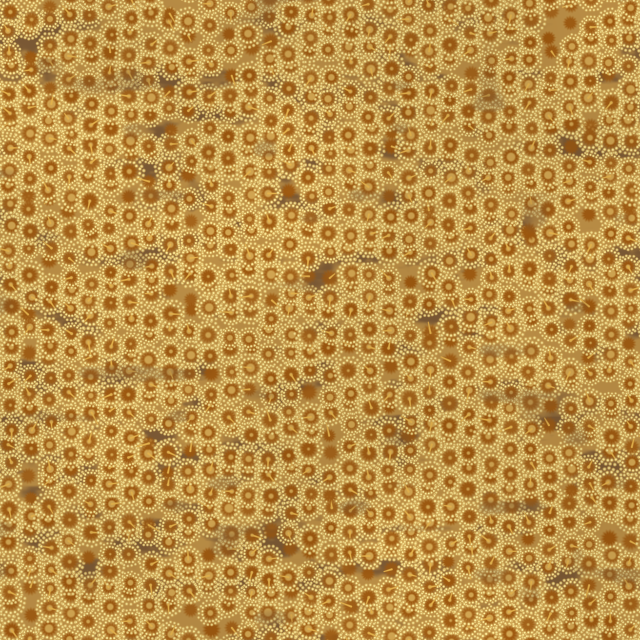
Reproduce this texture procedurally as a Shadertoy shader.

```glsl
#define CELLS 32.0
#define TAU 6.2831853
#define TAN vec3(0.75, 0.57, 0.28)
#define MUD vec3(0.47, 0.34, 0.20)
#define RUST vec3(0.60, 0.335, 0.055)
#define BUTTON vec3(0.80, 0.63, 0.31)
#define STRAW vec3(0.87, 0.68, 0.29)
#define BEAD_EDGE vec3(0.82, 0.67, 0.35)
#define BEAD_LIGHT vec3(0.97, 0.91, 0.61)

float hash(vec2 p) {
    vec3 q = fract(p.xyx * vec3(0.1031, 0.1030, 0.0973));
    q += dot(q, q.yzx + 33.33);
    return fract((q.x + q.y) * q.z);
}

float noise(vec2 p) {
    vec2 i = floor(p), f = fract(p);
    f = f * f * (3.0 - 2.0 * f);
    return mix(mix(hash(i), hash(i + vec2(1, 0)), f.x),
               mix(hash(i + vec2(0, 1)), hash(i + vec2(1, 1)), f.x), f.y);
}

float disc(float d, float radius, float soft) {
    return 1.0 - smoothstep(radius - soft, radius + soft, d);
}

// Distance to the nearest bead on a slightly uneven ring
float beadRing(vec2 p, float radius, float count, float seed) {
    float turn = atan(p.y, p.x) / TAU * count + seed;
    float id = mod(floor(turn), count);
    float r = radius + 0.09 * (hash(vec2(id, seed * 91.0)) - 0.5);
    float along = (fract(turn) - 0.5) * TAU / count * r;
    return length(vec2(along, length(p) - r));
}

// Distance to a tapering straw that starts at the origin
float straw(vec2 p, float angle, float len) {
    vec2 dir = vec2(cos(angle), sin(angle));
    float t = clamp(dot(p, dir) / len, 0.0, 1.0);
    return length(p - dir * len * t) + 0.025 * t;
}

vec3 addBeads(vec3 col, float d, float radius, float px, float alpha) {
    vec3 bead = mix(BEAD_EDGE, BEAD_LIGHT, 1.0 - smoothstep(0.1, 1.0, d / radius));
    return mix(col, bead, alpha * disc(d, radius, px));
}

vec3 addFlower(vec3 col, vec2 p, vec2 id, float px) {
    float size = mix(0.82, 1.1, hash(id + 11.0));
    float seed = hash(id + 23.0);
    float shown = step(0.09, hash(id + 37.0));
    float d = length(p) / size;
    float angle = atan(p.y, p.x);

    // Soft skirt and rusty heart with frayed spokes
    col = mix(col, TAN, 0.5 * shown * disc(d, 0.58, 0.2));
    float fray = 0.025 * sin(angle * 14.0 + seed * TAU);
    float heart = disc(d, 0.34 + fray, 0.13);
    col = mix(col, RUST, heart * mix(0.75, 1.0, seed));

    // Pale central button
    float button = mix(0.06, 0.21, hash(id + 41.0));
    col = mix(col, BUTTON, shown * disc(d, button, px + 0.02));

    // Loose straw
    float loose = step(0.58, hash(id + 53.0));
    float lean = hash(id + 59.0) * TAU;
    float s = straw(p, lean, mix(0.3, 0.65, hash(id + 61.0)));
    col = mix(col, STRAW, loose * disc(s, 0.05, px));

    // Two rings of beads
    vec2 q = p / size;
    col = addBeads(col, beadRing(q, 0.64, 19.0, seed + 0.4), 0.083, px, 0.85 * shown);
    col = addBeads(col, beadRing(q, 0.46, 15.0, seed), 0.078, px, shown);
    return col;
}

void mainImage(out vec4 fragColor, in vec2 fragCoord) {
    vec2 uv = fragCoord / iResolution.y * CELLS;
    float px = 0.8 * CELLS / iResolution.y;

    // Ground with muddy streaks
    float streak = noise(uv * vec2(0.5, 1.1) + 7.0);
    float grain = noise(uv * vec2(2.5, 5.0));
    float mud = smoothstep(0.5, 0.85, streak + 0.25 * (grain - 0.5));
    vec3 col = mix(TAN * 0.95, MUD, mud);

    // Flowers stand in loose columns, each with its own phase
    for (int i = -1; i <= 1; i++) {
        float column = floor(uv.x) + float(i);
        float phase = hash(vec2(column, 71.0));
        for (int j = -1; j <= 1; j++) {
            vec2 id = vec2(column, floor(uv.y + phase) + float(j));
            vec2 jitter = vec2(0.2, 0.7) * (vec2(hash(id), hash(id + 5.0)) - 0.5);
            vec2 center = id + 0.5 + jitter - vec2(0.0, phase);
            col = addFlower(col, uv - center, id, px);
        }
    }

    // Thin shadows and broad changes of light
    float shadow = smoothstep(0.78, 0.95, noise(uv * vec2(0.45, 0.9) + 31.0));
    col = mix(col, MUD, 0.45 * shadow * (0.5 + 0.5 * grain));
    col *= 0.97 + 0.07 * noise(uv * 0.2 + 3.0);
    fragColor = vec4(col, 1.0);
}
```
